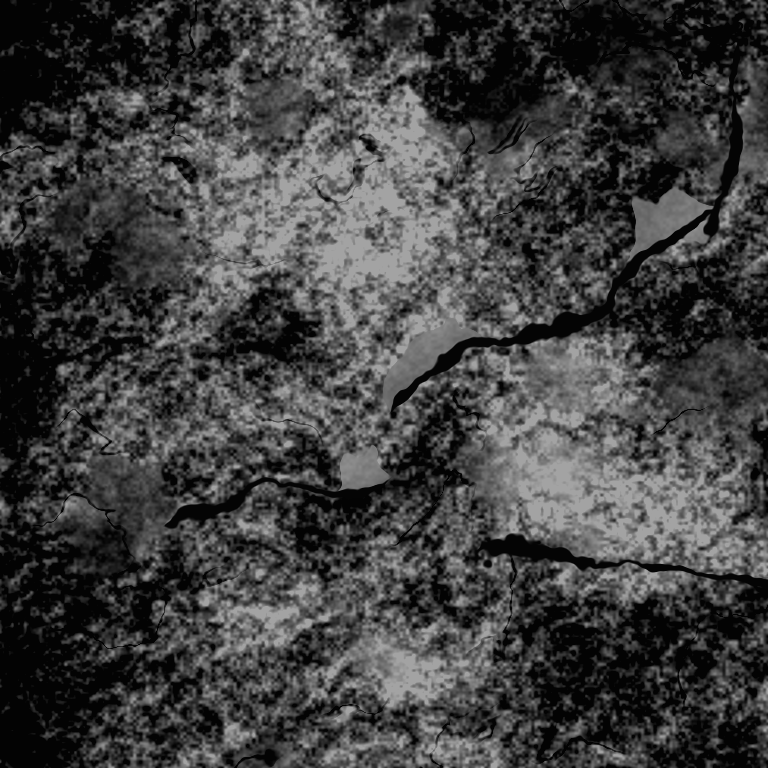
A WebGL 1 fragment shader for this texture:

```glsl
precision highp float;
uniform vec2 u_resolution;

float hash(vec2 p) {
  vec3 q = fract(p.xyx * 0.1031);
  q += dot(q, q.yzx + 33.33);
  return fract((q.x + q.y) * q.z);
}

float noise(vec2 p) {
  vec2 cell = floor(p), f = fract(p);
  f = f * f * (3.0 - 2.0 * f);
  float low = mix(hash(cell), hash(cell + vec2(1.0, 0.0)), f.x);
  float high = mix(hash(cell + vec2(0.0, 1.0)), hash(cell + 1.0), f.x);
  return mix(low, high, f.y);
}

float fbm(vec2 p) {
  float sum = 0.0, amplitude = 0.5;
  for (int i = 0; i < 5; i++) {
    sum += amplitude * noise(p);
    p = mat2(0.8, 0.6, -0.6, 0.8) * p * 2.03 + 17.3;
    amplitude *= 0.5;
  }
  return sum / 0.97;
}

float blob(vec2 p, vec2 center, vec2 radius) {
  vec2 d = (p - center) / radius;
  return exp(-dot(d, d));
}

// Dark crack from a to b, with smooth broken ledges along its upper side
float fracture(float tone, float ledgeTone, vec2 p, vec2 a, vec2 b, float width) {
  vec2 along = b - a, d = p - a;
  float t = dot(d, along) / dot(along, along);
  float side = (along.x * d.y - along.y * d.x) / length(along);
  float reach = t * length(along);
  float ends = smoothstep(0.0, 0.1, t) * (1.0 - smoothstep(0.9, 1.0, t));

  float height = 0.055 * ends * smoothstep(0.5, 0.75, noise(vec2(reach * 11.0, a.x * 40.0)));
  float ledge = smoothstep(-0.002, 0.002, side) * (1.0 - smoothstep(height - 0.002, height + 0.002, side));
  tone = mix(tone, ledgeTone, ledge * smoothstep(0.0, 0.01, height));

  float halfWidth = width * ends * (0.2 + 1.5 * noise(vec2(reach * 28.0, a.y * 50.0)));
  float gap = 1.0 - smoothstep(halfWidth - 0.0015, halfWidth + 0.0015, abs(side));
  return mix(tone, 0.015, gap * smoothstep(0.0, 0.002, halfWidth));
}

void main() {
  vec2 p = gl_FragCoord.xy / u_resolution;
  vec2 warp = vec2(fbm(p * 7.0 + 3.1), fbm(p * 7.0 + 41.7)) - 0.5;
  vec2 q = p + 0.14 * warp;
  vec2 slanted = mat2(0.91, -0.42, 0.42, 0.91) * q;

  // Broad pale slabs and dark hollows
  float tone = 0.24;
  tone += 0.17 * blob(q, vec2(0.38, 0.68), vec2(0.27, 0.22));
  tone += 0.19 * blob(q, vec2(0.82, 0.36), vec2(0.26, 0.22));
  tone -= 0.22 * blob(q, vec2(0.70, 0.82), vec2(0.24, 0.24)) * smoothstep(0.55, 0.57, p.x + 0.04 * warp.x);
  tone -= 0.24 * blob(slanted, vec2(0.05, 0.50), vec2(0.30, 0.07));
  tone -= 0.16 * blob(q, vec2(0.38, 0.36), vec2(0.22, 0.08));
  tone -= 0.32 * blob(q, vec2(0.0, 1.0), vec2(0.32, 0.12));
  tone -= 0.38 * blob(q, vec2(0.0, 0.08), vec2(0.13, 0.15));

  // Weathered relief, slanted streaks and fine grain
  float broad = fbm(q * 5.0 + 8.3) - 0.5;
  float streaks = fbm(slanted * vec2(11.0, 22.0) + 5.7) - 0.5;
  vec2 g = slanted * vec2(0.8, 1.1);
  float grain = 0.33 * noise(g * 62.0) + 0.35 * noise(p * vec2(115.0, 140.0) + 9.0)
              + 0.32 * noise(p * 245.0 + 31.0) - 0.5;
  float calm = smoothstep(0.60, 0.66, fbm(p * 6.0 + 60.0));
  tone += 0.80 * broad + 0.50 * streaks + 1.15 * grain * (1.0 - 0.6 * calm);

  // Hairline veins
  float vein = abs(fbm(slanted * vec2(5.0, 8.0) + 22.0) - 0.5);
  float veinMask = smoothstep(0.45, 0.6, noise(p * 9.0 + 70.0));
  tone -= 0.28 * veinMask * (1.0 - smoothstep(0.003, 0.013, vein));

  // Major fractures
  float ledgeTone = 0.46 + 0.25 * streaks + 0.16 * grain;
  tone = fracture(tone, ledgeTone, q, vec2(0.50, 0.47), vec2(0.96, 0.74), 0.009);
  tone = fracture(tone, ledgeTone, q, vec2(0.94, 0.68), vec2(0.97, 0.97), 0.007);
  tone = fracture(tone, ledgeTone, q, vec2(0.62, 0.26), vec2(1.04, 0.24), 0.007);
  tone = fracture(tone, ledgeTone, q, vec2(0.22, 0.33), vec2(0.50, 0.40), 0.008);

  gl_FragColor = vec4(vec3(clamp(tone, 0.012, 0.64)), 1.0);
}
```
